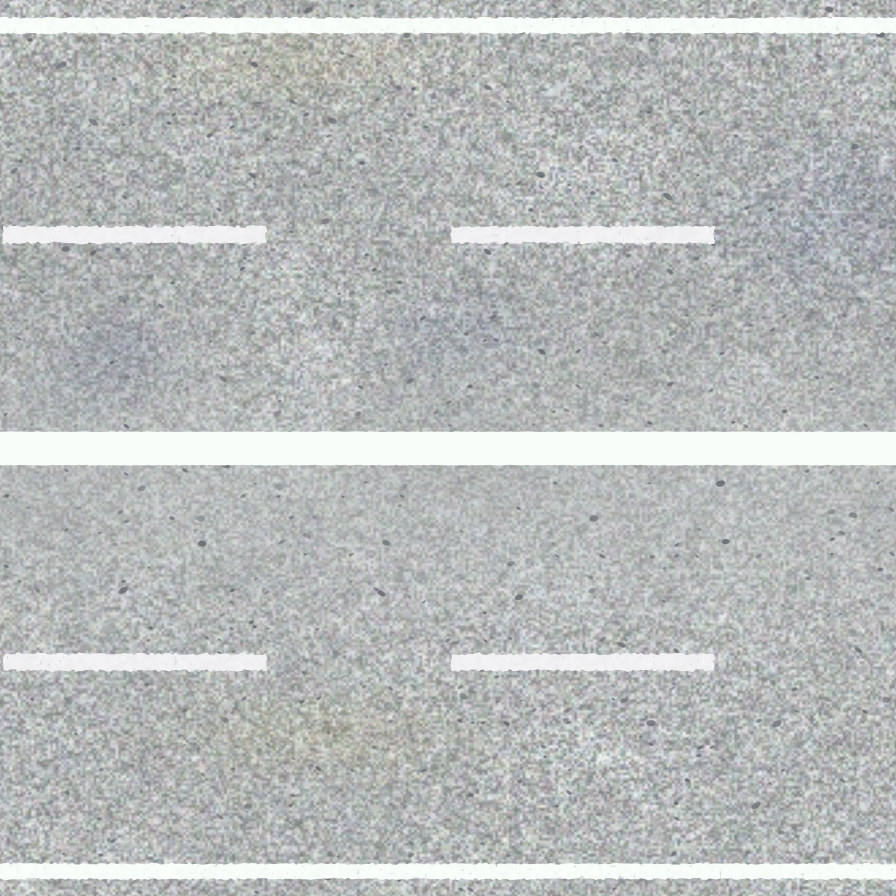
A Shadertoy shader for this texture:

```glsl
// Pale worn asphalt road with solid edge lines, a broad centre line and two rows of lane dashes.

const vec3 ASPHALT = vec3(0.700, 0.712, 0.712);
const vec3 BLUE_STAIN = vec3(-0.055, -0.050, -0.015);
const vec3 WARM_STAIN = vec3(0.025, 0.018, -0.022);
const vec3 PIT_COLOR = vec3(0.36, 0.38, 0.41);
const vec3 SOLID_PAINT = vec3(0.972, 0.992, 0.978);
const vec3 DASH_PAINT = vec3(0.945, 0.945, 0.952);

float hash(vec2 p, float seed) {
    vec3 q = fract(vec3(p.xyx + seed * 7.31) * vec3(0.1031, 0.1030, 0.0973));
    q += dot(q, q.yzx + 33.33);
    return fract((q.x + q.y) * q.z);
}

// Value noise that wraps after "cells" lattice steps.
float noise(vec2 uv, vec2 cells, float seed) {
    vec2 p = uv * cells;
    vec2 i = floor(p);
    vec2 f = p - i;
    f = f * f * (3.0 - 2.0 * f);
    vec2 a = mod(i, cells);
    vec2 b = mod(i + 1.0, cells);
    return mix(mix(hash(a, seed), hash(vec2(b.x, a.y), seed), f.x),
               mix(hash(vec2(a.x, b.y), seed), hash(b, seed), f.x), f.y);
}

float fbm(vec2 uv, vec2 cells, float seed) {
    float sum = 0.0;
    float weight = 0.5;
    for (int i = 0; i < 4; i++) {
        sum += weight * noise(uv, cells, seed + float(i));
        cells *= 2.0;
        weight *= 0.5;
    }
    return sum / 0.9375;
}

float boxDistance(vec2 p, vec2 halfSize) {
    vec2 d = abs(p) - halfSize;
    return length(max(d, 0.0)) + min(max(d.x, d.y), 0.0);
}

float coverage(float dist, float pixel) {
    return 1.0 - smoothstep(-0.7 * pixel, 0.7 * pixel, dist);
}

// Soft elliptical patch used for stains.
float patchMask(vec2 uv, vec2 center, vec2 radius) {
    vec2 d = (uv - center) / radius;
    return exp(-dot(d, d));
}

// Scattered dark holes, at most one in each cell.
float pits(vec2 uv, float cells, float chance, float size, float pixel, float seed) {
    vec2 p = uv * cells;
    vec2 id = floor(p);
    vec2 center = 0.3 + 0.4 * vec2(hash(id, seed + 1.0), hash(id, seed + 2.0));
    vec2 d = (p - id - center) / cells;
    d.y += d.x * (hash(id, seed + 3.0) - 0.5);
    float radius = size * mix(0.5, 1.0, hash(id, seed + 4.0));
    float shape = 1.0 - smoothstep(-pixel, pixel, length(d * vec2(0.8, 1.2)) - radius);
    return shape * step(hash(id, seed), chance) * mix(0.4, 1.0, hash(id, seed + 5.0));
}

vec3 asphalt(vec2 uv, float pixel) {
    // Stone is smoother along the middle of the road.
    float smoothBand = patchMask(uv, vec2(uv.x, 0.45), vec2(1.0, 0.15));
    float blotch = fbm(uv, vec2(6.0), 11.0);
    float rough = mix(1.1, 0.65, smoothBand) * mix(0.75, 1.25, blotch);

    float grain = 0.22 * (noise(uv, vec2(330.0), 1.0) - 0.5)
                + 0.15 * (noise(uv, vec2(190.0, 240.0), 2.0) - 0.5)
                + 0.07 * (noise(uv, vec2(80.0, 110.0), 3.0) - 0.5);
    vec3 tint = vec3(noise(uv, vec2(150.0), 4.0), noise(uv, vec2(150.0), 5.0),
                     noise(uv, vec2(150.0), 6.0)) - 0.5;
    vec3 color = ASPHALT + rough * (grain + 0.045 * tint);
    color += 0.08 * (blotch - 0.5) + 0.015 * smoothBand;

    // Bluish and warm discoloration.
    float blue = patchMask(uv, vec2(0.92, 0.75), vec2(0.10, 0.07))
               + 0.8 * patchMask(uv, vec2(0.12, 0.60), vec2(0.06, 0.05))
               + 0.8 * patchMask(uv, vec2(0.52, 0.63), vec2(0.07, 0.04));
    float warm = patchMask(uv, vec2(0.33, 0.93), vec2(0.16, 0.04))
               + patchMask(uv, vec2(0.36, 0.18), vec2(0.14, 0.04));
    color += BLUE_STAIN * blue * (0.4 + 1.2 * fbm(uv, vec2(20.0), 21.0));
    color += WARM_STAIN * warm;

    float holes = max(pits(uv, 34.0, 0.09, 0.0042, pixel, 31.0),
                      pits(uv, 75.0, 0.09, 0.0026, pixel, 41.0));
    return mix(color, PIT_COLOR, 0.8 * holes);
}

void mainImage(out vec4 fragColor, in vec2 fragCoord) {
    vec2 uv = fragCoord / iResolution.xy;
    float pixel = 1.0 / min(iResolution.x, iResolution.y);
    vec3 color = asphalt(uv, pixel);

    // Markings mirror about the centre line; dashes repeat twice across.
    float across = abs(uv.y - 0.4995);
    float chip = noise(uv, vec2(260.0), 51.0) - 0.5;
    float dashX = mod(uv.x - 0.1505 + 0.25, 0.5) - 0.25;
    float dash = boxDistance(vec2(dashX, across - 0.2385), vec2(0.1465, 0.0093));
    float edgeLine = abs(across - 0.472) - 0.0086;
    float centerLine = across - 0.0187;

    // Thin paint lets a little grain through, and a few specks are worn away.
    float speck = smoothstep(0.88, 0.97, noise(uv, vec2(240.0), 61.0));
    float film = 0.025 * (noise(uv, vec2(200.0), 71.0) - 0.5);
    color = mix(color, DASH_PAINT + film, coverage(dash + 0.0035 * chip, pixel) * (1.0 - 0.25 * speck));
    color = mix(color, SOLID_PAINT + film, coverage(edgeLine + 0.0025 * chip, pixel) * (1.0 - 0.3 * speck));
    color = mix(color, SOLID_PAINT, coverage(centerLine + 0.0008 * chip, pixel));

    fragColor = vec4(clamp(color, 0.0, 1.0), 1.0);
}
```
